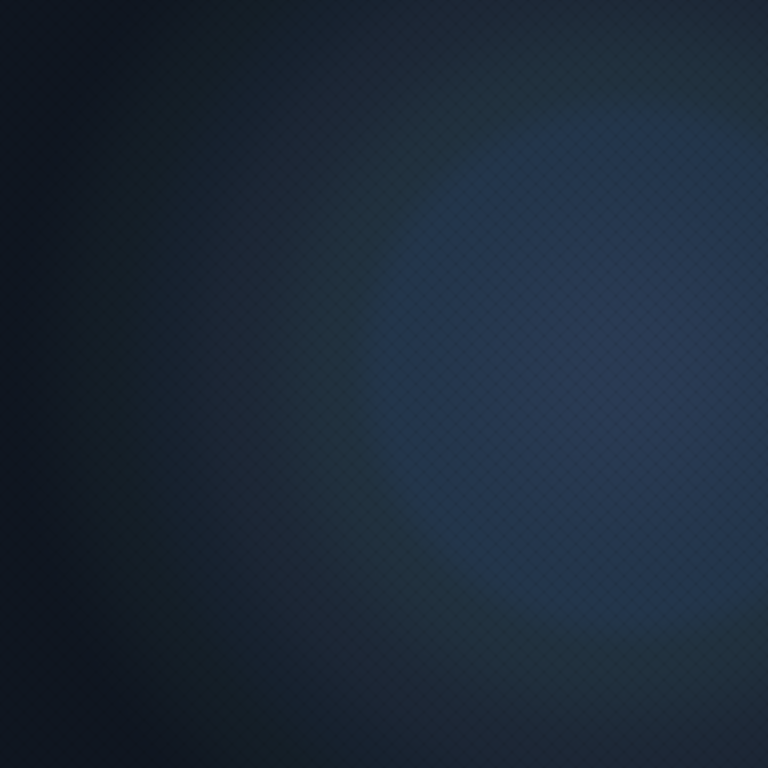
This background is drawn by a WebGL 2 fragment shader. Its source:

```glsl
#version 300 es
precision highp float;

#define GLOW_CENTER vec2(0.82, 0.52)
#define WEAVE_COUNT 48.0
#define WEAVE_DEPTH 0.07
#define THREAD_WIDTH 0.24
#define GRAIN_COUNT 256.0
#define GRAIN_DEPTH 0.012

uniform vec2 u_resolution;
out vec4 outColor;

float hash(vec2 p) {
    vec3 q = fract(vec3(p.xyx) * 0.1031);
    q += dot(q, q.yzx + 33.33);
    return fract((q.x + q.y) * q.z);
}

float valueNoise(vec2 p) {
    vec2 cell = floor(p);
    vec2 f = fract(p);
    f = f * f * (3.0 - 2.0 * f);
    float low = mix(hash(cell), hash(cell + vec2(1.0, 0.0)), f.x);
    float high = mix(hash(cell + vec2(0.0, 1.0)), hash(cell + 1.0), f.x);
    return mix(low, high, f.y);
}

// Radial ramp: blue core, teal ring, slate ring, dark edge
vec3 glowColor(float d) {
    vec3 color = vec3(0.162, 0.228, 0.325);
    color = mix(color, vec3(0.135, 0.207, 0.290), smoothstep(0.02, 0.33, d));
    color = mix(color, vec3(0.127, 0.190, 0.242), smoothstep(0.31, 0.38, d));
    color = mix(color, vec3(0.110, 0.150, 0.208), smoothstep(0.37, 0.53, d));
    color = mix(color, vec3(0.087, 0.128, 0.180), smoothstep(0.51, 0.62, d));
    color = mix(color, vec3(0.078, 0.117, 0.152), smoothstep(0.60, 0.68, d));
    return mix(color, vec3(0.058, 0.084, 0.124), smoothstep(0.66, 0.82, d));
}

// Soft dark thread at every whole step of t
float thread(float t) {
    float d = abs(fract(t + 0.5) - 0.5);
    return 1.0 - smoothstep(0.0, THREAD_WIDTH, d);
}

void main() {
    vec2 uv = gl_FragCoord.xy / u_resolution;
    vec3 color = glowColor(length(uv - GLOW_CENTER));

    // Crossed diagonal threads, darkest where they meet
    float rising = thread((uv.x - uv.y) * WEAVE_COUNT);
    float falling = thread((uv.x + uv.y) * WEAVE_COUNT);
    float weave = 0.5 * (rising + falling) + 0.5 * rising * falling;
    color *= 1.0 + WEAVE_DEPTH * (0.27 - weave);

    // Faint cloth grain
    color *= 1.0 + GRAIN_DEPTH * (valueNoise(uv * GRAIN_COUNT) - 0.5);
    outColor = vec4(color, 1.0);
}
```
